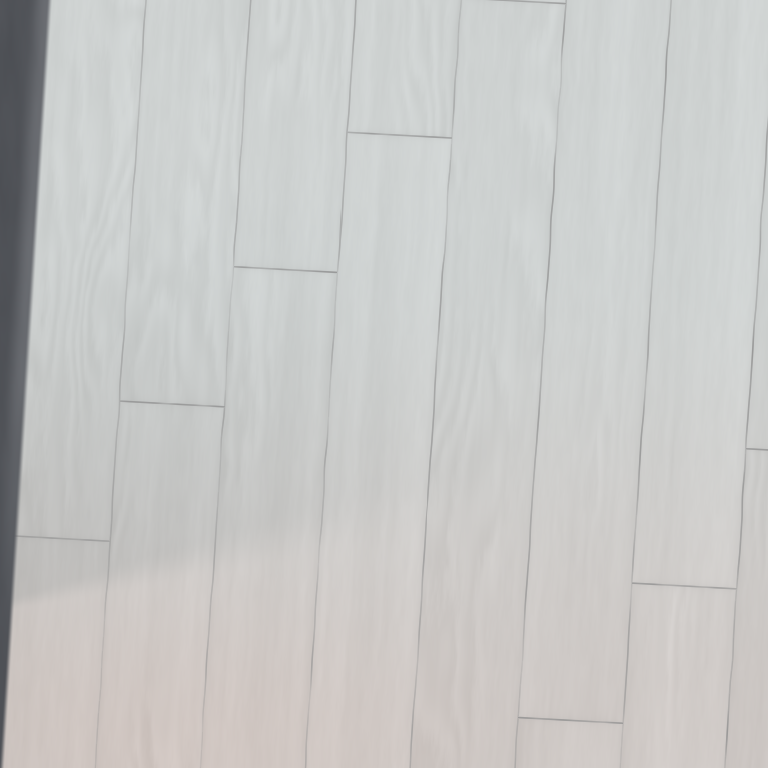
A Shadertoy shader for this texture:

```glsl
// Pale whitewashed wood floor: slightly leaning planks with stepped end joints,
// beside a dark skirting strip. Planks come from a sheared grid; grain is
// stretched value noise, and a soft cool-to-warm gradient lights the whole.

const float PLANK_WIDTH  = 0.1367;
const float FIRST_SEAM   = 0.1237;  // first seam at the bottom edge
const float LEAN         = 0.0664;  // sideways shift per unit of height
const float PLANK_LENGTH = 1.112;
const float JOINT_START  = 0.299;   // end joint of the leftmost plank
const float JOINT_STEP   = 0.175;   // rise of the joint from plank to plank
const float JOINT_TILT   = 0.055;
const float SEAM_HALF    = 0.0008;
const float GRAIN        = 0.020;
const float RING_GRAIN   = 0.011;
const float PLANK_TINT   = 0.016;

const vec3 COOL_WOOD  = vec3(0.815, 0.830, 0.827);
const vec3 WARM_WOOD  = vec3(0.812, 0.789, 0.776);
const vec3 SEAM_COLOR = vec3(0.56, 0.56, 0.56);
const vec3 WALL_DARK  = vec3(0.31, 0.32, 0.34);
const vec3 WALL_LIGHT = vec3(0.41, 0.42, 0.44);

float hash(vec2 p) {
    return fract(sin(dot(p, vec2(127.1, 311.7))) * 43758.5453);
}

float noise(vec2 p) {
    vec2 i = floor(p), f = fract(p);
    f = f * f * (3.0 - 2.0 * f);
    return mix(mix(hash(i), hash(i + vec2(1, 0)), f.x),
               mix(hash(i + vec2(0, 1)), hash(i + vec2(1, 1)), f.x), f.y);
}

float fbm(vec2 p) {
    float sum = 0.0, amp = 0.5;
    for (int i = 0; i < 3; i++) {
        sum += amp * noise(p);
        p = p * 2.03 + 17.3;
        amp *= 0.5;
    }
    return sum / 0.875;
}

// Smooth line of the given half width around distance zero.
float line(float dist, float halfWidth, float pixel) {
    return 1.0 - smoothstep(halfWidth - 0.5 * pixel, halfWidth + pixel, abs(dist));
}

// Brightness offset of the wood; across runs 0 to 1 over one plank.
float woodGrain(float across, float along, float seed) {
    vec2 p = vec2(across, along);
    float bands  = noise(p * vec2(4.0, 1.1) + seed) - 0.5;
    float streak = fbm(p * vec2(13.0, 2.2) + seed) - 0.5;
    float fibre  = fbm(p * vec2(30.0, 32.0) + seed) - 0.5;
    // Long arched growth rings, present only in patches
    float warp  = fbm(p * vec2(1.8, 3.0) + seed);
    float rings = sin(28.0 * across + 34.0 * warp + 2.0 * fibre);
    float patches = smoothstep(0.48, 0.75, noise(p * vec2(1.7, 2.4) + seed + 5.0));
    return GRAIN * (1.1 * bands + 1.3 * streak + 0.9 * fibre)
         + RING_GRAIN * rings * patches;
}

// Broad light: cool above, warm below, with a slanted shadow fading right.
vec3 floorLight(vec2 uv) {
    float warmth = 1.0 - smoothstep(0.05, 0.75, uv.y + 0.06 * uv.x);
    vec3 color = mix(COOL_WOOD, WARM_WOOD, warmth);
    float aboveEdge = uv.y - (0.21 + 0.24 * uv.x);
    float softness = 0.008 + 0.08 * uv.x;
    float shadow = smoothstep(-softness, softness, aboveEdge)
                 * (1.0 - smoothstep(0.0, 0.55, aboveEdge))
                 * (1.0 - smoothstep(0.15, 0.75, uv.x));
    color -= shadow * vec3(0.055, 0.045, 0.042);
    float pink = smoothstep(0.45, 0.0, length((uv - vec2(0.22, 0.0)) * vec2(0.8, 1.4)));
    return color + pink * vec3(0.004, -0.012, -0.018);
}

void mainImage(out vec4 fragColor, in vec2 fragCoord) {
    vec2 uv = fragCoord / iResolution.xy;
    float pixel = 1.0 / min(iResolution.x, iResolution.y);

    // Plank grid
    float wobble = 0.0016 * (noise(vec2(uv.y * 28.0, floor(uv.x * 9.0))) - 0.5);
    float column = (uv.x - LEAN * uv.y - FIRST_SEAM + wobble) / PLANK_WIDTH + 1.0;
    float plank = floor(column);
    float across = column - plank;
    float along = uv.y + JOINT_TILT * (across - 0.5) * PLANK_WIDTH;
    float row = (along - JOINT_START - JOINT_STEP * plank) / PLANK_LENGTH;
    float board = floor(row);
    float seed = 40.0 * hash(vec2(plank + 3.0, board + 7.0));

    // Wood
    vec3 color = floorLight(uv);
    color += PLANK_TINT * (hash(vec2(seed, 2.0)) - 0.5);
    color += woodGrain(across, along, seed) * vec3(1.0, 1.02, 1.06);
    float knot = length((vec2(across, row * 3.0) - vec2(0.4, 0.7)) * vec2(1.0, 0.9));
    color -= 0.15 * (1.0 - smoothstep(0.015, 0.04, knot)) * step(0.6, hash(vec2(seed, 9.0)));

    // Seams and end joints, worn unevenly
    float seamDist = (across - step(0.5, across)) * PLANK_WIDTH;
    float jointDist = (row - floor(row + 0.5)) * PLANK_LENGTH;
    float wear = mix(0.35, 1.0, noise(vec2(uv.y * 22.0, floor(column + 0.5) * 7.0)));
    float seam = line(seamDist, SEAM_HALF, pixel) * wear * mix(0.6, 1.0, uv.x);
    float joint = line(jointDist, SEAM_HALF, pixel) * mix(0.55, 1.0, noise(vec2(uv.x * 60.0, plank)));
    float halo = 0.10 * exp(-min(abs(seamDist), abs(jointDist)) / 0.004);
    color = mix(color, SEAM_COLOR, max(max(seam, joint) * 0.85, halo));

    // Skirting strip at the left
    float wallDist = uv.x - 0.003 - 0.0625 * uv.y;
    float rim = smoothstep(-0.030, -0.006, wallDist) * smoothstep(0.1, 0.6, uv.y);
    vec3 wall = mix(WALL_DARK, WALL_LIGHT, rim) + 0.03 * (fbm(uv * vec2(60.0, 12.0)) - 0.5);
    color = mix(wall, color, smoothstep(-0.003 - pixel, 0.002 + pixel, wallDist));

    fragColor = vec4(clamp(color, 0.0, 1.0), 1.0);
}
```
